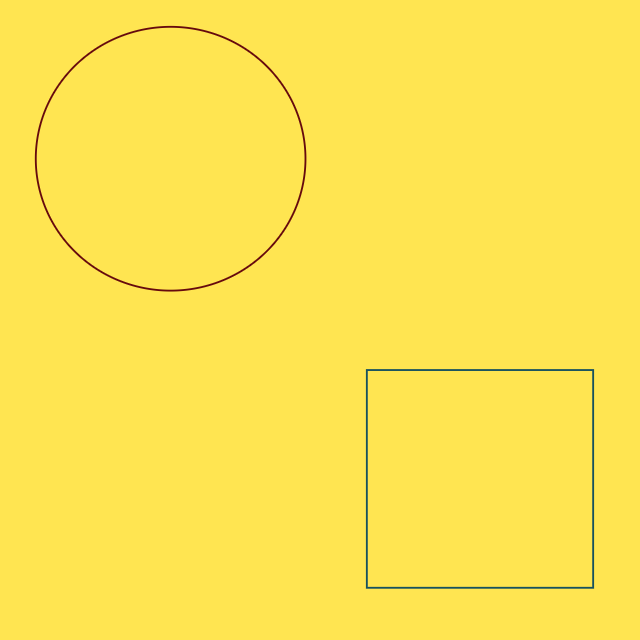
This background is drawn by a Shadertoy shader. Its source:

```glsl
const vec3 PAPER_COLOR = vec3(1.0, 0.898, 0.318);
const vec3 ELLIPSE_COLOR = vec3(0.40, 0.04, 0.05);
const vec3 BOX_COLOR = vec3(0.09, 0.32, 0.37);

const vec2 ELLIPSE_CENTER = vec2(0.2666, 0.752);
const vec2 ELLIPSE_RADII = vec2(0.2107, 0.2061);
const vec2 BOX_CENTER = vec2(0.75, 0.2517);
const vec2 BOX_HALF_SIZE = vec2(0.1768, 0.1701);
const float LINE_WIDTH = 0.0029;

// First-order distance to an ellipse, accurate near its outline
float ellipseDistance(vec2 p, vec2 radii) {
    float scaled = length(p / radii);
    float slope = length(p / (radii * radii));
    return scaled * (scaled - 1.0) / max(slope, 1e-4);
}

float boxDistance(vec2 p, vec2 halfSize) {
    vec2 d = abs(p) - halfSize;
    return length(max(d, 0.0)) + min(max(d.x, d.y), 0.0);
}

// Square-cornered outline: the grown box minus the shrunken box
float boxOutlineDistance(vec2 p, vec2 halfSize, float halfWidth) {
    vec2 d = abs(p) - halfSize;
    return abs(max(d.x, d.y)) - halfWidth;
}

// Coverage of a region whose signed distance is negative inside
float coverage(float dist, float pixel) {
    return clamp(0.5 - dist / pixel, 0.0, 1.0);
}

void mainImage(out vec4 fragColor, in vec2 fragCoord) {
    vec2 uv = fragCoord / iResolution.xy;
    float pixel = 1.0 / min(iResolution.x, iResolution.y);
    float halfWidth = 0.5 * LINE_WIDTH;

    // Outlines over the flat ground
    float ellipse = abs(ellipseDistance(uv - ELLIPSE_CENTER, ELLIPSE_RADII)) - halfWidth;
    float box = boxOutlineDistance(uv - BOX_CENTER, BOX_HALF_SIZE, halfWidth);

    vec3 color = PAPER_COLOR;
    color = mix(color, ELLIPSE_COLOR, coverage(ellipse, pixel));
    color = mix(color, BOX_COLOR, coverage(box, pixel));
    fragColor = vec4(color, 1.0);
}
```
